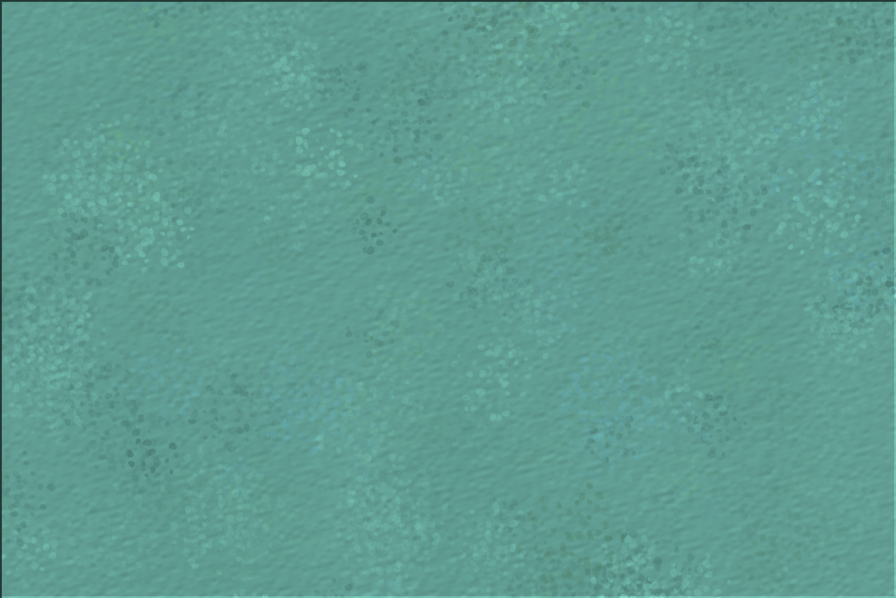
Reproduce this texture procedurally as a Shadertoy shader.

```glsl
// Teal paper sponged with clusters of small round paint dabs.
// Each layer scatters clusters on a jittered grid; every cluster owns a tint
// and a finer grid of dabs. A fine relief and a bevelled rim light the sheet.

#define LAYERS 6
#define CLUSTER_CELL 0.19
#define DAB_CELL 0.0145
#define DAB_DENSITY 0.85
#define DAB_OPACITY 0.62
#define RELIEF_SCALE vec2(85.0, 140.0)
#define RELIEF_GAIN 0.10
#define RIM_WIDTH 0.003

const vec3 BASE  = vec3(0.375, 0.612, 0.570);
const vec3 LIGHT = vec3(0.465, 0.765, 0.705);
const vec3 DARK  = vec3(0.255, 0.445, 0.420);
const vec3 GREEN = vec3(0.400, 0.665, 0.530);
const vec3 BLUE  = vec3(0.385, 0.655, 0.675);
const vec3 OLIVE = vec3(0.325, 0.535, 0.450);
const vec3 INK   = vec3(0.10, 0.17, 0.16);

vec3 hash3(vec2 p) {
    vec3 q = fract(p.xyx * vec3(0.1031, 0.1030, 0.0973));
    q += dot(q, q.yxz + 33.33);
    return fract((q.xxy + q.yzz) * q.zyx);
}

float noise(vec2 p) {
    vec2 i = floor(p), f = fract(p);
    f = f * f * (3.0 - 2.0 * f);
    return mix(mix(hash3(i).x, hash3(i + vec2(1, 0)).x, f.x),
               mix(hash3(i + vec2(0, 1)).x, hash3(i + vec2(1, 1)).x, f.x), f.y);
}

// Paper height: tilted, sideways stretched wrinkles
float paperHeight(vec2 p) {
    vec2 q = mat2(0.97, -0.24, 0.24, 0.97) * p * RELIEF_SCALE + 50.0;
    return 0.65 * noise(q) + 0.35 * noise(q * 0.45 + 17.0);
}

vec3 clusterTint(float pick) {
    if (pick < 0.38) return LIGHT;
    if (pick < 0.64) return DARK;
    if (pick < 0.78) return GREEN;
    if (pick < 0.89) return BLUE;
    return OLIVE;
}

// Paints the dabs of one cluster that can reach point p
vec3 paintDabs(vec3 color, vec2 p, vec2 center, float radius, vec3 tint, float strength, float seed) {
    float pixel = 1.0 / iResolution.y;
    vec2 local = p - center;
    vec2 cell = floor(local / DAB_CELL);
    for (int y = -1; y <= 1; y++)
    for (int x = -1; x <= 1; x++) {
        vec2 id = cell + vec2(x, y);
        vec3 place = hash3(id + 40.0 + seed * 613.0);
        vec3 shape = hash3(id + 91.0 + seed * 377.0);
        vec2 dab = (id + 0.1 + 0.8 * place.xy) * DAB_CELL;
        float falloff = 1.0 - dot(dab, dab) / (radius * radius);
        if (place.z > DAB_DENSITY * falloff) continue;

        // Slightly oval dab with a wobbly outline
        vec2 d = local - dab;
        float angle = atan(d.y, d.x) + 6.283 * shape.x;
        float wobble = 1.0 + 0.13 * cos(2.0 * angle) + 0.07 * cos(3.0 * angle + 9.0 * shape.z);
        float size = DAB_CELL * mix(0.20, 0.48, shape.y) * wobble;
        float cover = clamp((size - length(d)) / pixel * 0.8 + 0.5, 0.0, 1.0);
        color = mix(color, tint, cover * strength * mix(0.45, 1.0, shape.z));
    }
    return color;
}

vec3 paintLayer(vec3 color, vec2 p, float layer) {
    vec2 q = p + layer * vec2(0.073, 0.117);
    vec2 cell = floor(q / CLUSTER_CELL);
    for (int y = -1; y <= 1; y++)
    for (int x = -1; x <= 1; x++) {
        vec2 id = cell + vec2(x, y);
        vec3 place = hash3(id + 20.0 + layer * 31.7);
        vec3 style = hash3(id + 70.0 + layer * 57.3);
        vec2 center = (id + place.xy) * CLUSTER_CELL;
        float radius = mix(0.05, 0.115, place.z);
        if (length(q - center) > radius + DAB_CELL) continue;

        // Broad patches of the sheet stay nearly bare
        float patchiness = smoothstep(0.2, 0.6, noise((center - layer * vec2(0.073, 0.117)) * 4.0 + 8.0));
        float strength = DAB_OPACITY * mix(0.18, 1.0, style.y * style.y) * mix(0.2, 1.0, patchiness);
        color = paintDabs(color, q, center, radius, clusterTint(style.x), strength, style.z);
    }
    return color;
}

void mainImage(out vec4 fragColor, in vec2 fragCoord) {
    vec2 p = fragCoord / iResolution.y;
    vec2 sheet = iResolution.xy / iResolution.y;

    // Ground with a faint cloudiness, then the dabs
    vec3 color = BASE + 0.018 * (noise(p * 5.0 + 3.0) - 0.5);
    for (int i = 0; i < LAYERS; i++) color = paintLayer(color, p, float(i));

    // Relief lit diagonally
    float slope = paperHeight(p) - paperHeight(p + vec2(-0.0022, 0.0034));
    color *= 1.0 + RELIEF_GAIN * 1.6 * slope;

    // Bevelled rim: dark at top and left, pale at bottom and right
    float shade = min(p.x, sheet.y - p.y);
    float shine = min(sheet.x - p.x, p.y);
    color = mix(color, color * 1.22, clamp((RIM_WIDTH - shine) * iResolution.y + 0.5, 0.0, 1.0));
    color = mix(color, INK, 0.9 * clamp((RIM_WIDTH - shade) * iResolution.y + 0.5, 0.0, 1.0));
    fragColor = vec4(color, 1.0);
}
```
